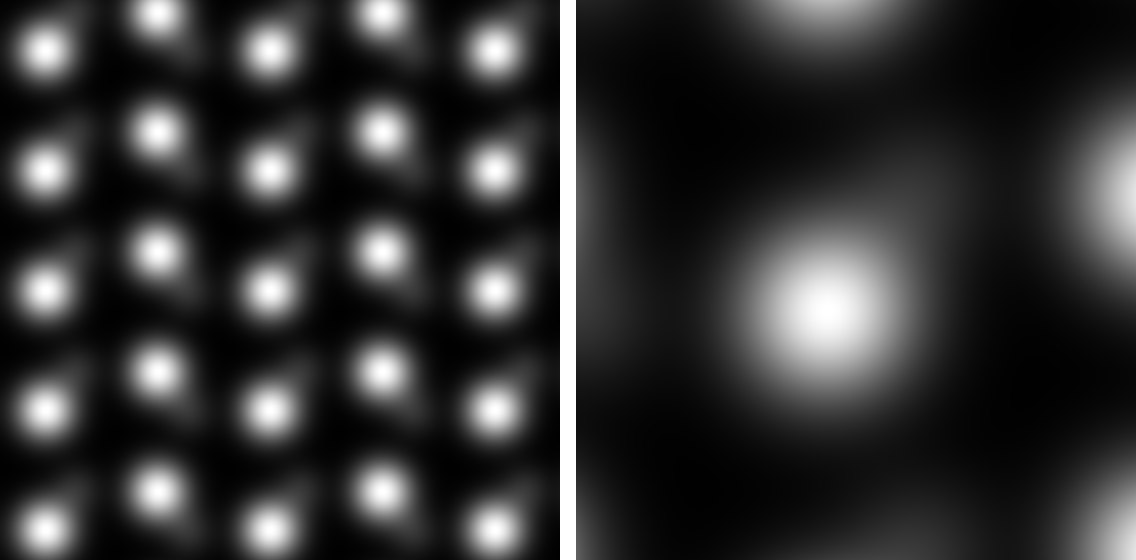
Left: the whole. Right: its middle third, enlarged.
This pattern is drawn by a three.js fragment shader. Its source:

```glsl
// Soft white glowing dots in staggered columns, each with a faint diagonal tail.
varying vec2 vUv;

const vec2  PITCH        = vec2(0.2005, 0.2140); // column and row spacing
const vec2  FIRST_DOT    = vec2(0.0820, 0.0534); // lowest dot of the first column
const float STAGGER      = 0.0690;               // rise of every second column
const float DOT_RADIUS   = 0.0360;               // Gaussian spread of a dot
const float TAIL_RADIUS  = 0.0310;
const vec2  TAIL_OFFSET  = vec2(0.0550, 0.0720);
const float TAIL_LEVEL   = 0.18;
const vec3  GROUND_COLOR = vec3(0.0);
const vec3  GLOW_COLOR   = vec3(1.0);

float gaussian(vec2 p, float spread) {
  return exp(-dot(p, p) / (2.0 * spread * spread));
}

// One dot with its tail; side is 1 for a rising tail, -1 for a falling one
float glowDot(vec2 p, float side) {
  vec2 tail = TAIL_OFFSET * vec2(1.0, side);
  return gaussian(p, DOT_RADIUS) + TAIL_LEVEL * gaussian(p - tail, TAIL_RADIUS);
}

// Sum of the dots in the nearest columns and rows
float glowField(vec2 uv) {
  vec2 p = uv - FIRST_DOT;
  float nearestColumn = floor(p.x / PITCH.x + 0.5);
  float light = 0.0;
  for (int i = -1; i <= 1; i++) {
    float column = nearestColumn + float(i);
    float odd = mod(column, 2.0);
    vec2 q = p - vec2(column * PITCH.x, odd * STAGGER);
    q.y -= PITCH.y * floor(q.y / PITCH.y + 0.5);
    for (int j = -1; j <= 1; j++) {
      light += glowDot(q - vec2(0.0, float(j) * PITCH.y), 1.0 - 2.0 * odd);
    }
  }
  return clamp(light, 0.0, 1.0);
}

void main() {
  gl_FragColor = vec4(mix(GROUND_COLOR, GLOW_COLOR, glowField(vUv)), 1.0);
}
```
